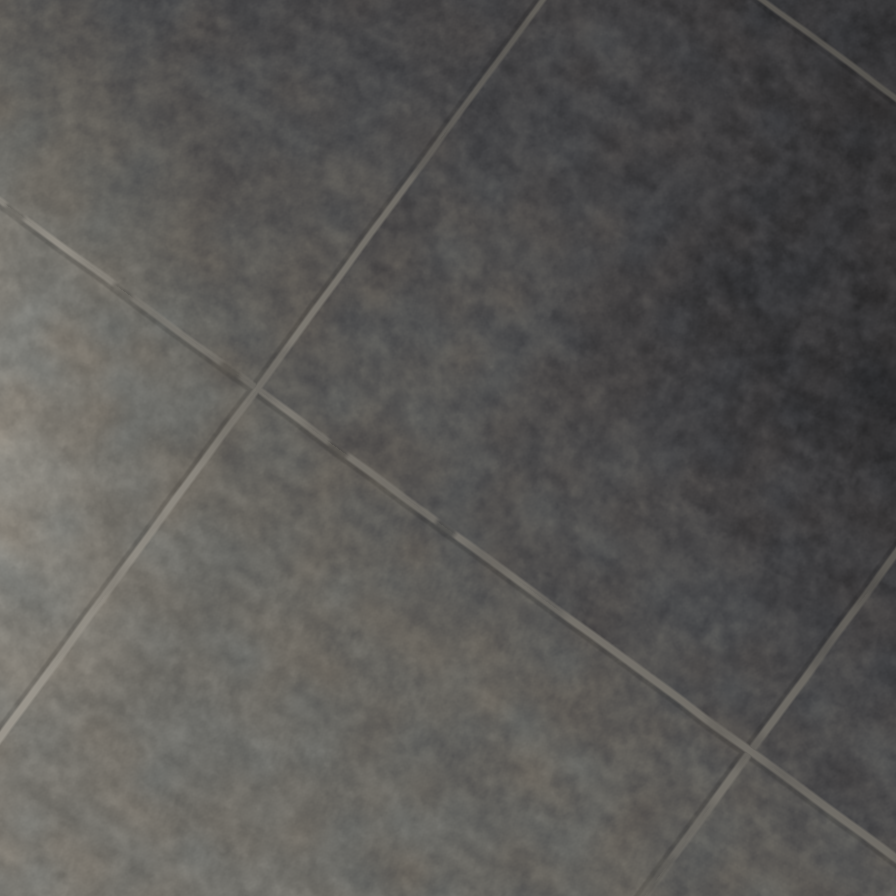
A three.js fragment shader for this texture:

```glsl
varying vec2 vUv;

float hash(vec2 p) {
  return fract(sin(dot(p, vec2(127.1, 311.7))) * 43758.55);
}

float noise(vec2 p) {
  vec2 i = floor(p), f = fract(p);
  f = f * f * (3.0 - 2.0 * f);
  return mix(mix(hash(i), hash(i + vec2(1.0, 0.0)), f.x),
             mix(hash(i + vec2(0.0, 1.0)), hash(i + 1.0), f.x), f.y);
}

// Layered noise centred on zero, each layer turned against the last
float fbm(vec2 p) {
  float sum = 0.0, amp = 0.5;
  for (int i = 0; i < 4; i++) {
    sum += amp * (noise(p) - 0.5);
    p = mat2(0.8, 0.6, -0.6, 0.8) * p * 1.9 + 17.3;
    amp *= 0.6;
  }
  return sum;
}

float glow(vec2 p, vec2 centre, vec2 size) {
  vec2 d = (p - centre) / size;
  return exp(-dot(d, d));
}

// Soft light falling from the left, with shade at the right and top
float lighting(vec2 uv) {
  float light = 0.45 - 0.2 * dot(uv, vec2(0.7, 0.45));
  light += 0.10 * glow(uv, vec2(-0.05, 0.56), vec2(0.2, 0.3));
  light -= 0.055 * glow(uv, vec2(1.0, 0.56), vec2(0.32, 0.26));
  light -= 0.05 * glow(uv, vec2(0.3, 1.06), vec2(0.3, 0.2));
  return light;
}

// Mottled stone with faint streaks along the slab
float stone(vec2 p, vec2 slab) {
  vec2 q = p + slab * 7.3;
  float grain = 0.11 * fbm(q * 68.0 + 5.0);
  float cloud = 0.06 * fbm(q * 11.0);
  float streak = 0.035 * (noise(q * vec2(9.0, 42.0) + 31.0) - 0.5);
  return grain + cloud + streak;
}

float band(float d, float halfWidth) {
  return 1.0 - smoothstep(halfWidth - 0.0018, halfWidth + 0.0018, d);
}

void main() {
  // Turned square grid with one joint crossing at its origin
  float pitch = 0.684;
  vec2 along = vec2(0.806, -0.592);
  vec2 offset = vUv - vec2(0.2865, 0.566);
  vec2 p = vec2(dot(offset, along), dot(offset, vec2(-along.y, along.x)));
  vec2 slab = floor(p / pitch);
  vec2 nearest = floor(p / pitch + 0.5);
  vec2 side = p - nearest * pitch;
  side += 0.0012 * (vec2(noise(p.yx * 19.0), noise(p * 19.0 + 8.0)) - 0.5);
  vec2 d = abs(side);

  // Slab shade, the lower row slightly paler
  float shade = lighting(vUv) + stone(p, slab);
  shade += 0.012 * (hash(slab + 3.0) - 0.5) + 0.022 * (1.0 - step(0.0, p.y));
  vec3 tint = mix(vec3(1.0, 0.99, 1.02), vec3(1.02, 1.0, 0.945),
                  smoothstep(0.22, 0.42, shade));
  tint.rb += vec2(0.05, -0.04) * (noise(p * 24.0 + 40.0) - 0.5);
  vec3 colour = shade * tint;

  // Grout wear: patchy strength, breaks in the long joint, one faded end
  float halfWidth = mix(0.0046, 0.0030, vUv.y);
  vec2 wear = vec2(noise(vec2(p.y * 22.0, nearest.x + 2.0)),
                   noise(vec2(p.x * 22.0, nearest.y + 9.0)));
  wear = 0.68 + 0.32 * smoothstep(0.1, 0.6, wear);
  float breakDist = abs(mod(p.x + 0.2595, 0.149) - 0.0745);
  float broken = 1.0 - smoothstep(0.008, 0.017, breakDist);
  broken *= step(p.x, 0.33) * step(abs(nearest.y), 0.5);
  wear.y *= 1.0 - 0.8 * broken;
  wear.y *= 1.0 - 0.3 * step(-0.185, p.x) * step(p.x, 0.0);
  float faded = step(0.5, nearest.x) * (1.0 - smoothstep(-0.155, -0.14, p.y));
  wear.x *= 1.0 - 0.55 * faded;

  // Shadowed rim and pale grout
  float rim = max(band(abs(side.x + 0.003), halfWidth + 0.002),
                  band(abs(side.y + 0.003), halfWidth + 0.002));
  float grout = max(band(d.x, halfWidth) * wear.x, band(d.y, halfWidth) * wear.y);
  colour *= 1.0 - 0.13 * rim;
  vec3 groutColour = (lighting(vUv) * 1.12 + 0.1) * vec3(1.03, 1.0, 0.94);
  colour = mix(colour, groutColour, grout * 0.9);

  gl_FragColor = vec4(colour, 1.0);
}
```
